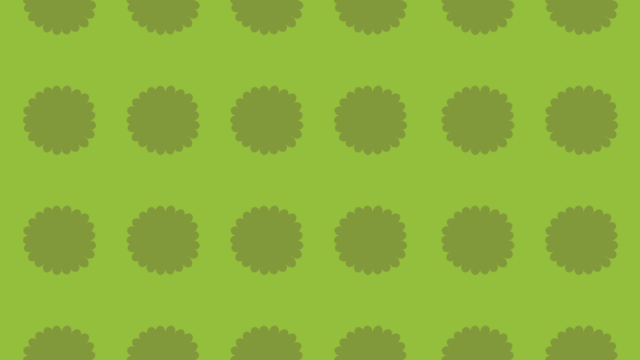
A Shadertoy shader for this pattern:

```glsl
// Flat grid of scalloped blossoms on a green ground. Each blossom is an oval
// core joined to a ring of small radial ellipses; all blossoms are identical.
// Lengths are fractions of the canvas height.
#define GROUND_COLOR vec3(0.58, 0.75, 0.24)
#define BLOSSOM_COLOR vec3(0.51, 0.60, 0.23)
#define PITCH vec2(0.288, 0.33333)
#define FIRST_COLUMN 0.1644
#define SEAM_X 1.177
#define SEAM_GAP 0.0102
#define CORE_RADII vec2(0.0856, 0.0787)
#define RING_RADII vec2(0.0833, 0.0775)
#define PETAL_RADII vec2(0.0185, 0.0136)
#define PETAL_COUNT 21
#define FIRST_ANGLE 1.63
#define JITTER 0.05

const float TAU = 6.28319;

float hash(float n) {
    n = fract(n * 0.1031 + 0.37);
    n *= n + 33.33;
    return fract(n * (n + n));
}

// Approximate signed distance to an axis-aligned ellipse.
float ellipseDistance(vec2 p, vec2 radii) {
    return (length(p / radii) - 1.0) * min(radii.x, radii.y);
}

float blossomDistance(vec2 p) {
    float d = ellipseDistance(p, CORE_RADII);
    for (int i = 0; i < PETAL_COUNT; i++) {
        float k = float(i);
        float angle = FIRST_ANGLE + TAU * k / float(PETAL_COUNT)
                    + JITTER * (hash(k) - 0.5);
        vec2 outward = vec2(cos(angle), sin(angle));

        // The right-hand diagonals reach a little further out.
        float diagonal = sin(2.0 * angle);
        float reach = 1.0 + 0.12 * diagonal * diagonal * max(outward.x, 0.0)
                    + JITTER * (hash(k + 40.0) - 0.5);

        // Petal frame: x runs outward, y across the petal.
        vec2 q = p - outward * RING_RADII * reach;
        q = vec2(dot(q, outward), dot(q, vec2(-outward.y, outward.x)));
        d = min(d, ellipseDistance(q, PETAL_RADII));
    }
    return d;
}

void mainImage(out vec4 fragColor, in vec2 fragCoord) {
    vec2 p = fragCoord / iResolution.y;

    // Columns right of the seam sit slightly further over.
    p.x -= FIRST_COLUMN + SEAM_GAP * step(SEAM_X, p.x);
    vec2 local = p - PITCH * floor(p / PITCH + 0.5);

    float pixel = 1.0 / iResolution.y;
    float coverage = 1.0 - smoothstep(-0.75 * pixel, 0.75 * pixel, blossomDistance(local));
    fragColor = vec4(mix(GROUND_COLOR, BLOSSOM_COLOR, coverage), 1.0);
}
```
